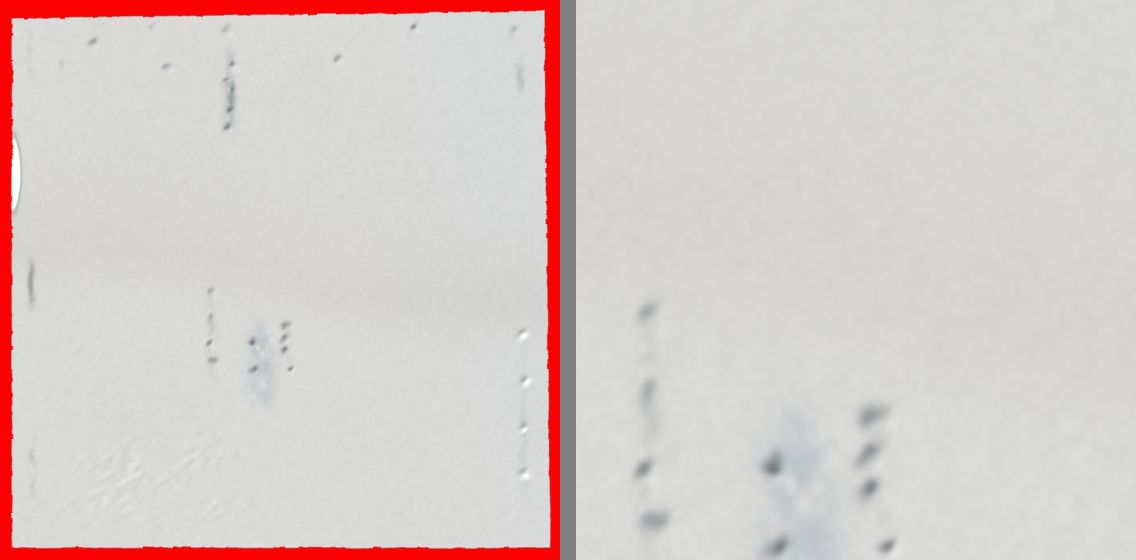
Left, the full canvas; right, a detail of the centre.
A Shadertoy shader for this texture:

```glsl
// Pale worn panel with bluish scuffs and small pits, inside a ragged red border.
#define PANEL vec3(0.853, 0.852, 0.842)
#define BORDER vec3(0.99, 0.005, 0.005)
#define FRINGE_DARK vec3(0.75, 0.12, 0.12)
#define FRINGE_PALE vec3(0.97, 0.80, 0.79)
#define GRAIN 0.016
#define RAGGED 0.0032
#define PIT_SIZE 0.0062
#define PIT_DEPTH 0.36
#define STREAKS 9
#define LOOSE_PITS 8

float hash(vec2 p) {
    vec3 q = fract(vec3(p.xyx) * 0.1031);
    q += dot(q, q.yzx + 33.33);
    return fract((q.x + q.y) * q.z);
}

float noise(vec2 p) {
    vec2 i = floor(p), f = fract(p);
    f = f * f * (3.0 - 2.0 * f);
    return mix(mix(hash(i), hash(i + vec2(1, 0)), f.x),
               mix(hash(i + vec2(0, 1)), hash(i + vec2(1, 1)), f.x), f.y);
}

float fbm(vec2 p) {
    return 0.55 * noise(p) + 0.3 * noise(p * 2.1 + 7.0) + 0.15 * noise(p * 4.3 + 19.0);
}

// Slanted dent: dark core with a faint lit lip below right
float pit(vec2 p, vec2 center, float r) {
    vec2 q = p - center;
    vec2 lip = q - r * vec2(1.1, -1.1);
    vec2 s = vec2((q.x + q.y) * 0.62, q.y - q.x) * 0.707;
    return 0.12 * exp(-dot(lip, lip) / (r * r)) - exp(-dot(s, s) / (r * r * 0.55));
}

// Stepped offset along one side of the panel
float ragged(float t, float side) {
    float steps = hash(vec2(floor(t * 120.0), side)) * hash(vec2(floor(t * 47.0), side + 5.0));
    return RAGGED * (steps + 0.5 * noise(vec2(t * 14.0, side)) - 0.4);
}

// Signed distance to the panel edge, positive inside
float panelEdge(vec2 p) {
    float left = p.x - 0.0195 - ragged(p.y, 1.0);
    float right = mix(0.984, 0.973, p.y) - p.x - ragged(p.y, 11.0);
    float bottom = p.y - 0.0205 - ragged(p.x, 21.0);
    float top = mix(0.968, 0.983, p.x) - p.y - ragged(p.x, 31.0);
    return min(min(left, right), min(bottom, top));
}

// Broad lighting, fine grain and faint embossed scratches
vec3 surface(vec2 p) {
    float bandY = mix(0.55, 0.45, smoothstep(0.2, 0.8, p.x));
    float band = exp(-pow((p.y - bandY) / (p.y > bandY ? 0.13 : 0.045), 2.0));
    vec3 color = PANEL + 0.012 * (fbm(p * 4.0) - 0.5);
    color -= band * vec3(0.022, 0.024, 0.030);
    color += vec3(-0.007, 0.0, 0.007) * smoothstep(0.75, 1.0, p.x + 0.2 * p.y);
    color += GRAIN * (noise(p * 260.0) + 0.7 * noise(p * 120.0) - 0.85);
    vec2 s = vec2(p.x + 0.55 * p.y, p.y - 0.55 * p.x) * vec2(50.0, 95.0);
    float relief = noise(s) - noise(s + vec2(0.3, -0.5));
    vec2 m = (p - vec2(0.28, 0.15)) / vec2(0.14, 0.08);
    float worn = 0.012 + 0.07 * exp(-dot(m, m));
    return color + worn * relief * smoothstep(0.45, 0.7, noise(p * 22.0));
}

void mainImage(out vec4 fragColor, in vec2 fragCoord) {
    vec2 p = fragCoord / iResolution.xy;
    float px = 1.0 / iResolution.y;
    vec3 color = surface(p);

    // Streak centre and half size; then strength, blueness, pit count
    vec4 place[STREAKS] = vec4[](
        vec4(0.410, 0.837, 0.010, 0.090), vec4(0.378, 0.405, 0.008, 0.095),
        vec4(0.467, 0.350, 0.022, 0.110), vec4(0.056, 0.490, 0.006, 0.055),
        vec4(0.058, 0.165, 0.006, 0.075), vec4(0.930, 0.870, 0.007, 0.045),
        vec4(0.512, 0.385, 0.008, 0.045), vec4(0.054, 0.910, 0.006, 0.060),
        vec4(0.935, 0.250, 0.006, 0.170));
    vec3 kind[STREAKS] = vec3[](
        vec3(0.25, 0.3, 5), vec3(0.11, 0.2, 4), vec3(0.12, 0.6, 2),
        vec3(0.23, 0.1, 0), vec3(0.10, 0.3, 0), vec3(0.15, 0.0, 0),
        vec3(0.07, 0.2, 4), vec3(0.08, 0.2, 0), vec3(0.05, 0.1, 0));

    vec2 warped = p + 0.006 * (vec2(noise(p * 75.0), noise(p * 75.0 + 40.0)) - 0.5);
    float dents = 0.0;
    for (int i = 0; i < STREAKS; i++) {
        vec2 q = (warped - place[i].xy) / place[i].zw;
        float mask = exp(-q.x * q.x) * smoothstep(1.0, 0.3, abs(q.y));
        mask *= smoothstep(0.15, 0.75, fbm(p * vec2(55.0, 38.0) + float(i) * 9.0));
        color -= kind[i].x * mask * mix(vec3(1.0), vec3(0.9, 0.55, 0.1), kind[i].y);
        for (int j = 0; j < int(kind[i].z); j++) {
            vec2 id = vec2(float(i) * 7.0 + 3.0, float(j) * 5.0 + 2.0);
            float along = (float(j) + hash(id)) / kind[i].z * 1.8 - 0.95;
            vec2 c = place[i].xy + place[i].zw * vec2(hash(id + 50.0) * 1.6 - 0.8, along);
            dents += pit(warped, c, PIT_SIZE * mix(0.7, 1.2, hash(id + 90.0)))
                   * mix(0.35, 1.0, hash(id + 130.0));
        }
    }

    // Loose pits along the upper part, denser to the left
    for (int i = 0; i < LOOSE_PITS; i++) {
        float k = float(i);
        vec2 c = vec2(0.10 + 0.82 * pow((k + hash(vec2(k, 61.0))) / float(LOOSE_PITS), 1.6),
                      0.955 - 0.17 * hash(vec2(k, 83.0)) * (1.0 - k / float(LOOSE_PITS)));
        dents += pit(warped, c, PIT_SIZE * 1.05) * mix(0.2, 1.0, hash(vec2(k, 97.0)));
    }
    color += PIT_DEPTH * dents * vec3(1.0, 0.97, 0.88);

    // Shiny bumps down the right side
    for (int i = 0; i < 4; i++) {
        float k = float(i);
        vec2 c = vec2(0.933 + 0.006 * hash(vec2(k, 17.0)), 0.15 + 0.083 * k);
        float size = PIT_SIZE * mix(0.8, 1.3, hash(vec2(k, 29.0)));
        color -= 0.18 * pit(warped, c, size);
        color += 0.15 * pit(warped, c + vec2(-0.004, 0.008), size);
    }

    // White notch with a soft shadow on the left side
    float notch = (length((p - vec2(0.019, 0.69)) / vec2(0.018, 0.070)) - 1.0) * 0.018;
    color -= 0.13 * exp(-pow(notch / 0.003, 2.0));
    color = mix(color, vec3(0.995), smoothstep(0.001, -0.002, notch));

    // Border with a broken pale and dark red fringe
    float d = panelEdge(p);
    float soft = max(px, 0.0012);
    float broken = smoothstep(0.35, 0.6, noise(p * 75.0));
    color = mix(color, FRINGE_PALE, broken * smoothstep(0.0030 + soft, 0.0030 - soft, d));
    color = mix(color, FRINGE_DARK, smoothstep(0.0012 + soft, 0.0012 - soft, d));
    color = mix(color, BORDER, smoothstep(soft, -soft, d + 0.0008));
    fragColor = vec4(clamp(color, 0.0, 1.0), 1.0);
}
```
